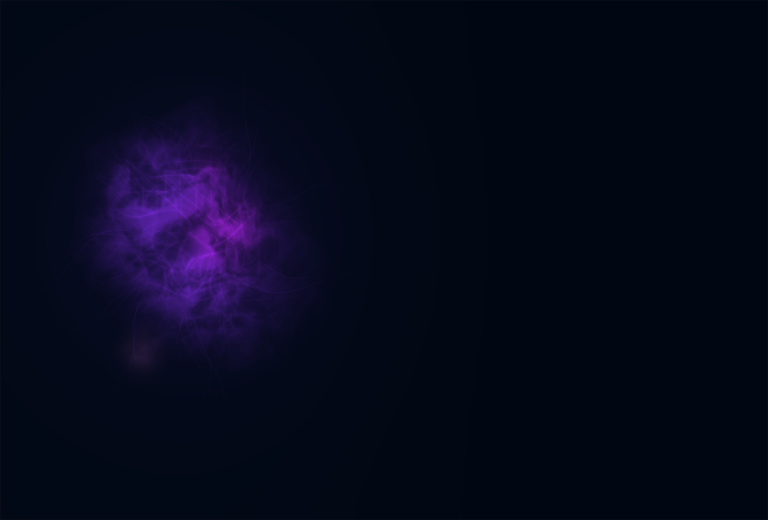
Give the GLSL for this background, as a WebGL 1 fragment shader.

```glsl
precision highp float;
// A violet, fibrous nebula glowing left of centre on a near-black navy field.
// Soft ellipses shape the light, warped sine fibres and value noise texture it,
// and a loop of curved polar strands frays its rim.

uniform vec2 u_resolution;

const float TAU = 6.2831853;
const vec3 NAVY_LEFT = vec3(0.008, 0.034, 0.084);
const vec3 NAVY_RIGHT = vec3(0.003, 0.028, 0.070);
const vec3 FRAME = vec3(0.045, 0.065, 0.095);
const vec3 VIOLET = vec3(0.30, 0.085, 0.50);
const vec3 MAGENTA = vec3(0.33, 0.005, 0.27);
const vec3 HAZE = vec3(0.035, 0.012, 0.075);
const vec3 ROSE = vec3(0.13, 0.06, 0.11);

const vec2 CLOUD_CENTER = vec2(0.378, 0.548);
const vec2 CLOUD_AXES = vec2(0.265, 0.215);
const float CLOUD_TILT = -0.95;
const float STRAND_COUNT = 56.0;
const float STRAND_WIDTH = 0.0022;
const float FRAME_WIDTH = 0.0022;

float hash(vec2 p) {
  return fract(sin(dot(p, vec2(127.1, 311.7))) * 43758.54);
}

mat2 rotation(float angle) {
  float c = cos(angle), s = sin(angle);
  return mat2(c, -s, s, c);
}

float valueNoise(vec2 p) {
  vec2 cell = floor(p), f = fract(p);
  f = f * f * (3.0 - 2.0 * f);
  float low = mix(hash(cell), hash(cell + vec2(1.0, 0.0)), f.x);
  float high = mix(hash(cell + vec2(0.0, 1.0)), hash(cell + 1.0), f.x);
  return mix(low, high, f.y);
}

float layeredNoise(vec2 p) {
  float sum = 0.0, weight = 0.5;
  for (int i = 0; i < 4; i++) {
    sum += weight * valueNoise(p);
    p = rotation(0.7) * p * 2.1 + 7.3;
    weight *= 0.5;
  }
  return sum;
}

float glow(vec2 p, vec2 center, float radius) {
  vec2 d = (p - center) / radius;
  return exp(-dot(d, d));
}

// Thin bright ridges of warped sines, crossing in many directions.
float fibres(vec2 p) {
  float sum = 0.0;
  for (int i = 0; i < 7; i++) {
    float k = float(i);
    vec2 q = rotation(k * 2.4) * p;
    float warp = 2.2 * sin(q.y * 19.0 + k) + 1.3 * sin(q.y * 37.0 + q.x * 23.0 + k * 3.0);
    float ridge = 1.0 - abs(sin(q.x * (48.0 + 5.0 * k) + warp));
    sum += pow(ridge, 5.0) * valueNoise(q * 22.0 + k * 9.0);
  }
  return sum;
}

// Curved hairs fanning out from the cloud, each fading at its own length.
float strands(vec2 d, float width) {
  float r = length(d), angle = atan(d.y, d.x), sum = 0.0;
  for (float i = 0.0; i < STRAND_COUNT; i++) {
    float a = hash(vec2(i, 1.0)), b = hash(vec2(i, 2.0)), c = hash(vec2(i, 3.0));
    float reach = mix(0.22, 0.39, b * b);
    float path = TAU * a + (c - 0.5) * 14.0 * r * r + 0.06 * sin(r * 32.0 + TAU * b);
    float offset = abs(mod(angle - path + 0.5 * TAU, TAU) - 0.5 * TAU) * r;
    float fade = smoothstep(0.09, 0.19, r) * (1.0 - smoothstep(0.5 * reach, reach, r));
    sum += (1.0 - smoothstep(0.0, width, offset)) * fade * (0.4 + 0.6 * c);
  }
  return sum;
}

void main() {
  vec2 p = gl_FragCoord.xy / u_resolution.y;
  float aspect = u_resolution.x / u_resolution.y;
  vec2 d = p - CLOUD_CENTER;

  // Background and wide haze
  vec3 color = mix(NAVY_LEFT, NAVY_RIGHT, smoothstep(0.2, 0.75, p.x / aspect));
  color += HAZE * glow(p, CLOUD_CENTER, 0.27);

  // Cloud envelope with a ragged rim
  float ragged = layeredNoise(p * 10.0) - 0.47;
  float rim = length((rotation(CLOUD_TILT) * d) / CLOUD_AXES) + 0.55 * ragged;
  float envelope = 1.0 - smoothstep(0.35, 1.12, rim);

  // Uneven light inside the cloud
  float light = 0.25 + 0.62 * glow(p, vec2(0.285, 0.605), 0.105);
  light += 0.52 * glow(p, vec2(0.355, 0.455), 0.080);
  light += 0.34 * glow(p, vec2(0.425, 0.555), 0.090);
  light += 0.24 * glow(p, vec2(0.465, 0.400), 0.090);
  light += 0.22 * glow(p, vec2(0.345, 0.700), 0.080);
  light -= 0.34 * glow(p, vec2(0.358, 0.545), 0.045);

  // Mottling and fibres
  float mottle = smoothstep(0.22, 0.72, layeredNoise(p * 27.0 + 3.0 * ragged));
  float detail = 0.38 + 0.65 * mottle + 0.24 * fibres(p);
  float density = envelope * light * detail;
  float magenta = glow(p, vec2(0.430, 0.555), 0.075) + 0.5 * glow(p, vec2(0.400, 0.690), 0.045);
  color += VIOLET * density + MAGENTA * magenta * envelope * detail * 0.65;

  // Frayed strands and the small rose glow
  color += VIOLET * 0.11 * strands(d, max(STRAND_WIDTH, 1.2 / u_resolution.y));
  color += ROSE * glow(p, vec2(0.274, 0.324), 0.032) * (0.65 + 0.5 * mottle);

  // Hairline frame
  vec2 edge = min(p, vec2(aspect, 1.0) - p);
  color = mix(FRAME, color, smoothstep(0.0, FRAME_WIDTH, min(edge.x, edge.y)));
  gl_FragColor = vec4(color, 1.0);
}
```
